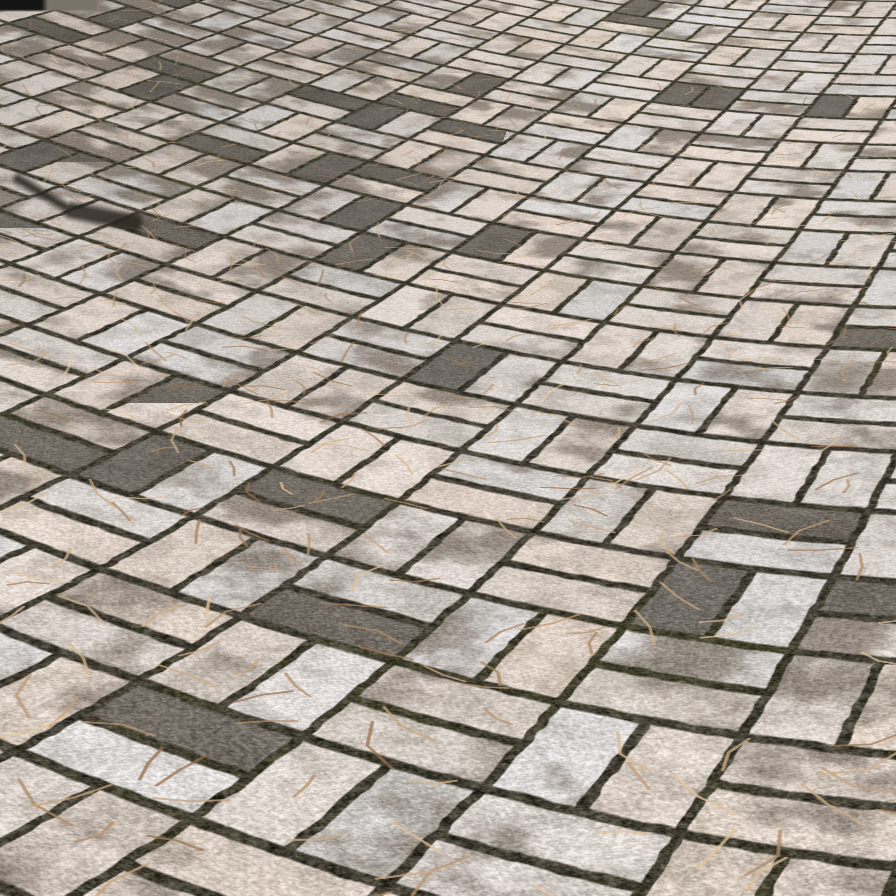
This texture is drawn by a three.js fragment shader. Its source:

```glsl
varying vec2 vUv;

float hash(vec2 p) {
  return fract(sin(dot(p, vec2(127.1, 311.7))) * 43758.5453);
}

float noise(vec2 p) {
  vec2 i = floor(p);
  vec2 f = fract(p);
  f = f * f * (3.0 - 2.0 * f);
  return mix(mix(hash(i), hash(i + vec2(1.0, 0.0)), f.x),
             mix(hash(i + vec2(0.0, 1.0)), hash(i + vec2(1.0)), f.x), f.y);
}

float fbm(vec2 p) {
  float sum = 0.0;
  float weight = 0.53;
  for (int i = 0; i < 4; i++) {
    sum += weight * noise(p);
    p = p * 2.1 + 7.3;
    weight *= 0.5;
  }
  return sum;
}

float segmentDistance(vec2 p, vec2 a, vec2 b) {
  vec2 ab = b - a;
  return length(p - a - ab * clamp(dot(p - a, ab) / dot(ab, ab), 0.0, 1.0));
}

// Perspective of an uneven ground: xy in paving blocks, z is relative depth
vec3 groundPoint(vec2 uv) {
  vec2 centre = vec2(0.595, 0.2915);
  float slope = uv.x + 0.4 * uv.y;
  vec2 q = vec2(uv.x, uv.y - 0.2 * slope * slope);
  vec2 d = q - centre;
  q.y += 0.1 * d.x * d.x - 0.3 * d.y * d.y;
  vec2 r = q - centre;
  vec2 across = vec2(0.134, -0.0858) + 0.036 * q;
  vec2 away = vec2(0.1122, 0.0601) - 0.078 * q;
  float det = across.x * away.y - away.x * across.y;
  vec2 g = vec2(r.x * away.y - away.x * r.y, across.x * r.y - across.y * r.x) / det;
  return vec3(g, 1.0 - 0.036 * g.x + 0.078 * g.y);
}

// Basket weave: xy is the brick id, z is brick coverage inside the joints
vec3 basketWeave(vec2 p, vec2 halfJoint, vec2 soft) {
  vec2 cell = floor(p);
  vec2 f = p - cell;
  vec2 size = mod(cell.x + cell.y, 2.0) < 0.5 ? vec2(0.5, 1.0) : vec2(1.0, 0.5);
  vec2 local = mod(f, size);
  vec2 inset = min(local, size - local);
  vec2 cover = smoothstep(halfJoint - soft, halfJoint + soft, inset);
  return vec3(cell + f - local, cover.x * cover.y);
}

// One bent needle in some cells: x is coverage, y is its tint
vec2 needles(vec2 p, float seed, float chance, float soft) {
  vec2 base = floor(p);
  vec2 result = vec2(0.0);
  for (int j = -1; j <= 1; j++) {
    for (int i = -1; i <= 1; i++) {
      vec2 cell = base + vec2(float(i), float(j));
      vec2 key = cell + seed;
      float angle = 6.2832 * hash(key + 3.1);
      vec2 along = vec2(cos(angle), sin(angle)) * mix(0.2, 0.5, hash(key + 8.7));
      vec2 bend = vec2(-along.y, along.x) * (hash(key + 5.3) - 0.5) * 0.7;
      vec2 c = p - cell - vec2(hash(key + 1.7), hash(key + 2.9));
      float d = min(segmentDistance(c, -along, bend), segmentDistance(c, bend, along));
      float cover = (1.0 - smoothstep(0.008, 0.016 + soft, d)) * step(hash(key), chance);
      if (cover > result.x) result = vec2(cover, hash(key + 6.1));
    }
  }
  return result;
}

vec3 brickColour(vec2 p, vec2 id, float shade) {
  vec3 pale = vec3(0.90, 0.87, 0.85);
  vec3 grey = vec3(0.75, 0.72, 0.69);
  vec3 stained = vec3(0.53, 0.49, 0.45);
  vec3 dark = vec3(0.39, 0.37, 0.34);
  float tone = hash(id * 2.0 + 4.2);
  float mottle = fbm(p * 5.0 + tone * 19.0);
  vec3 colour = mix(pale, grey, 0.4 * tone + 0.6 * smoothstep(0.4, 0.75, mottle));
  colour *= mix(vec3(0.98, 1.0, 1.02), vec3(1.02, 0.99, 0.96), hash(id + 9.4));
  float stain = smoothstep(0.52, 0.78, fbm(p * 1.7 + tone * 31.0) + 0.14 * shade);
  colour = mix(colour, stained, 0.85 * stain);
  float darkBrick = step(hash(id * 2.0 + 17.6), 0.055 + 0.13 * shade);
  colour = mix(colour, dark + 0.12 * (mottle - 0.5), 0.88 * darkBrick);
  return colour * (1.0 - 0.10 * shade);
}

void main() {
  vec3 ground = groundPoint(vUv);
  vec2 p = ground.xy;
  float depth = ground.z;
  float shade = smoothstep(0.5, 1.0, vUv.y) * (1.0 - smoothstep(0.2, 0.75, vUv.x));

  // Bricks with chipped edges and dark, partly mossy joints
  vec2 wobble = 0.022 * (vec2(noise(p * 11.0), noise(p * 11.0 + 40.0)) - 0.5);
  vec3 brick = basketWeave(p + wobble, vec2(0.029, 0.043), vec2(0.010, 0.019) * depth);
  vec3 joint = mix(vec3(0.17, 0.16, 0.13), vec3(0.35, 0.33, 0.28), noise(p * 23.0));
  joint = mix(joint, vec3(0.27, 0.27, 0.15), 0.4 * smoothstep(0.5, 0.8, fbm(p * 0.8)));
  vec3 colour = mix(joint, brickColour(p, brick.xy, shade), brick.z);

  // Concrete grain
  float grain = noise(p * 48.0) + noise(p * 85.0 + 13.0) - 1.0;
  colour += 0.11 * grain / max(depth, 0.7);

  // Fallen needles
  for (int layer = 0; layer < 2; layer++) {
    float seed = 37.0 * float(layer);
    vec2 needle = needles(p * 2.1 + seed * 0.31, seed, 0.5, 0.018 * depth);
    vec3 straw = mix(vec3(0.58, 0.42, 0.28), vec3(0.91, 0.80, 0.64), needle.y);
    colour = mix(colour, straw, 0.75 * needle.x / max(depth, 1.0));
  }

  // Sunken gap on the left
  float gap = segmentDistance(vUv, vec2(0.08, 0.765), vec2(0.15, 0.752));
  gap = min(gap, segmentDistance(vUv, vec2(0.02, 0.80), vec2(0.08, 0.765)) + 0.004);
  colour = mix(colour, vec3(0.16, 0.14, 0.12), 0.85 * (1.0 - smoothstep(0.004, 0.014, gap)));

  // Kerb in the far corner
  float kerb = smoothstep(0.986, 0.990, vUv.y) * (1.0 - smoothstep(0.106, 0.110, vUv.x));
  vec3 kerbColour = mix(vec3(0.08), vec3(0.48, 0.45, 0.41), smoothstep(0.045, 0.055, vUv.x));
  colour = mix(colour, kerbColour, kerb);

  gl_FragColor = vec4(clamp(colour, 0.0, 1.0), 1.0);
}
```
